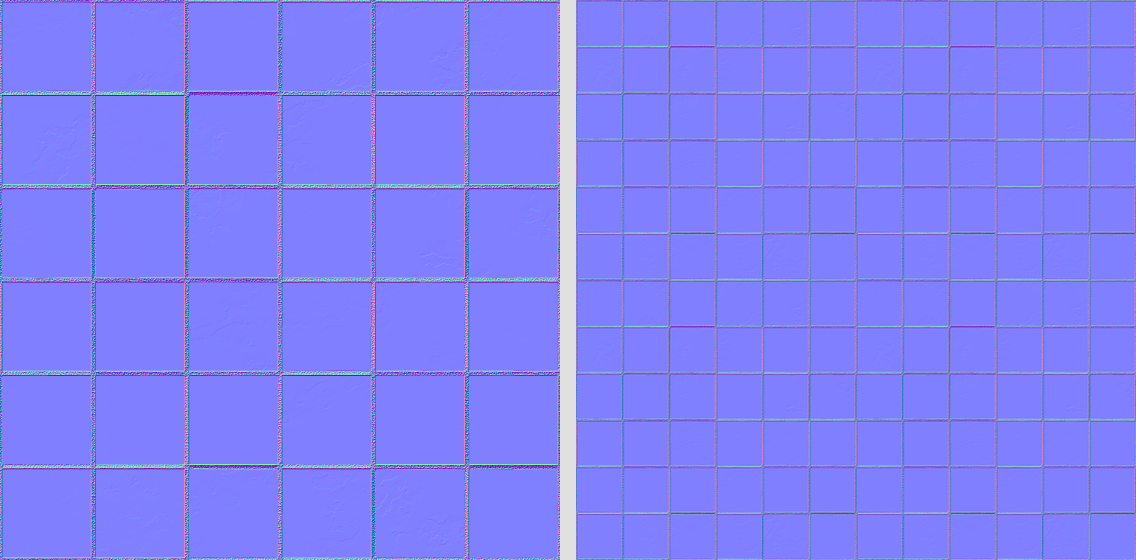
Left: one tile. Right: repeated 2 by 2.
Write a Shadertoy shader that draws this texture map.

```glsl
const float TILES = 6.0;            // repeats across and down
const float JOINT_HALF = 0.0215;    // lengths and heights below are in tile widths
const float CORNER_RADIUS = 0.012;
const float BEVEL_WIDTH = 0.012;
const float EDGE_WOBBLE = 0.0012;
const float TILE_HEIGHT = 0.030;
const float HEIGHT_VARIATION = 0.5;
const float GROUT_CROWN = 0.010;
const float GROUT_SLOPE = 1.5;
const float GRAIN_HEIGHT = 0.024;
const float GRAINS_PER_TILE = 60.0;
const float LEDGE_HEIGHT = 0.0022;
const float LEDGE_SPACING = 0.6;
const float LEDGE_WIDTH = 0.15;
const float SLOPE_STEP = 0.003;
const int SAMPLES = 3;              // antialiasing grid per axis

vec2 hash2(vec2 p) {
    vec3 h = fract(p.xyx * vec3(0.1031, 0.1030, 0.0973));
    h += dot(h, h.yzx + 33.33);
    return fract((h.xx + h.yz) * h.zy);
}

float layeredSines(vec2 p) {
    const mat2 turn = mat2(0.8, 0.6, -0.6, 0.8);
    float sum = 0.0;
    float weight = 0.5;
    for (int i = 0; i < 6; i++) {
        sum += weight * sin(p.x + 1.7 * sin(p.y));
        p = turn * p * 2.05 + 1.3;
        weight *= 0.56;
    }
    return sum;
}

// Distance to the nearest grain centre, wrapping at the given period
float cellular(vec2 p, float period) {
    vec2 cell = floor(p);
    float nearest = 2.0;
    for (int y = -1; y <= 1; y++) {
        for (int x = -1; x <= 1; x++) {
            vec2 neighbor = cell + vec2(x, y);
            vec2 offset = neighbor + hash2(mod(neighbor, period)) - p;
            nearest = min(nearest, dot(offset, offset));
        }
    }
    return sqrt(nearest);
}

float roundedBox(vec2 p, float halfSize, float radius) {
    vec2 d = abs(p) - halfSize + radius;
    return length(max(d, 0.0)) + min(max(d.x, d.y), 0.0) - radius;
}

// Faint slate ledges running diagonally in patches
float slateLedges(vec2 q, vec2 seed) {
    vec2 diagonal = vec2(1.6 * (q.x + q.y), 2.6 * (q.y - 0.7 * q.x));
    float level = layeredSines(diagonal + seed * 60.0) / LEDGE_SPACING;
    float t = fract(level);
    float ledge = smoothstep(0.0, LEDGE_WIDTH, t) * (1.0 - t);
    float patches = layeredSines(q * 3.5 + seed.yx * 90.0);
    return LEDGE_HEIGHT * seed.x * ledge * smoothstep(-0.05, 0.6, patches);
}

// Each stretch of joint leans to one side, fading out at the crossings
float jointLean(vec2 p) {
    vec2 line = mod(floor(p + 0.5), TILES);
    vec2 id = mod(floor(p), TILES);
    vec2 offset = fract(p + 0.5) - 0.5;
    vec2 fade = smoothstep(JOINT_HALF, 2.0 * JOINT_HALF, abs(offset.yx));
    vec2 lean = vec2(hash2(vec2(line.x, id.y) + 53.0).x,
                     hash2(vec2(id.x, line.y) + 71.0).y) - 0.5;
    return 2.0 * GROUT_SLOPE * dot(lean, offset * fade);
}

float groutHeight(vec2 p, vec2 q) {
    float across = (0.5 - max(abs(q.x), abs(q.y))) / JOINT_HALF;
    float crown = GROUT_CROWN * max(1.0 - across * across, 0.0);
    float grain = cellular(p * GRAINS_PER_TILE, TILES * GRAINS_PER_TILE);
    return crown - GRAIN_HEIGHT * (grain - 0.5) + jointLean(p);
}

float surfaceHeight(vec2 p) {
    vec2 q = fract(p) - 0.5;
    vec2 id = mod(floor(p), TILES);
    vec2 seed = hash2(id + 7.0);
    vec2 tilt = hash2(id + 31.0) - 0.5;

    float edge = roundedBox(q, 0.5 - JOINT_HALF, CORNER_RADIUS);
    if (edge > -0.03) edge += EDGE_WOBBLE * layeredSines(q * 14.0 + seed * 40.0);
    float slabMask = 1.0 - smoothstep(-0.5 * BEVEL_WIDTH, 0.5 * BEVEL_WIDTH, edge);

    float lift = 1.0 + HEIGHT_VARIATION * (seed.y - 0.5 + dot(tilt, q));
    float slab = TILE_HEIGHT * lift + slateLedges(q, seed);
    float grout = slabMask < 1.0 ? groutHeight(p, q) : 0.0;
    return mix(grout, slab, slabMask);
}

// Red faces right, green faces down
vec3 surfaceNormal(vec2 p) {
    float h = surfaceHeight(p);
    float right = surfaceHeight(p + vec2(SLOPE_STEP, 0.0));
    float up = surfaceHeight(p + vec2(0.0, SLOPE_STEP));
    return normalize(vec3(h - right, up - h, SLOPE_STEP));
}

void mainImage(out vec4 fragColor, in vec2 fragCoord) {
    vec3 normal = vec3(0.0);
    for (int y = 0; y < SAMPLES; y++) {
        for (int x = 0; x < SAMPLES; x++) {
            vec2 jitter = (vec2(x, y) + 0.5) / float(SAMPLES) - 0.5;
            vec2 uv = (fragCoord + jitter) / iResolution.xy;
            normal += surfaceNormal(uv * TILES - 0.5 * SLOPE_STEP);
        }
    }
    normal /= float(SAMPLES * SAMPLES);
    fragColor = vec4(0.5 + 0.5 * normal, 1.0);
}
```
